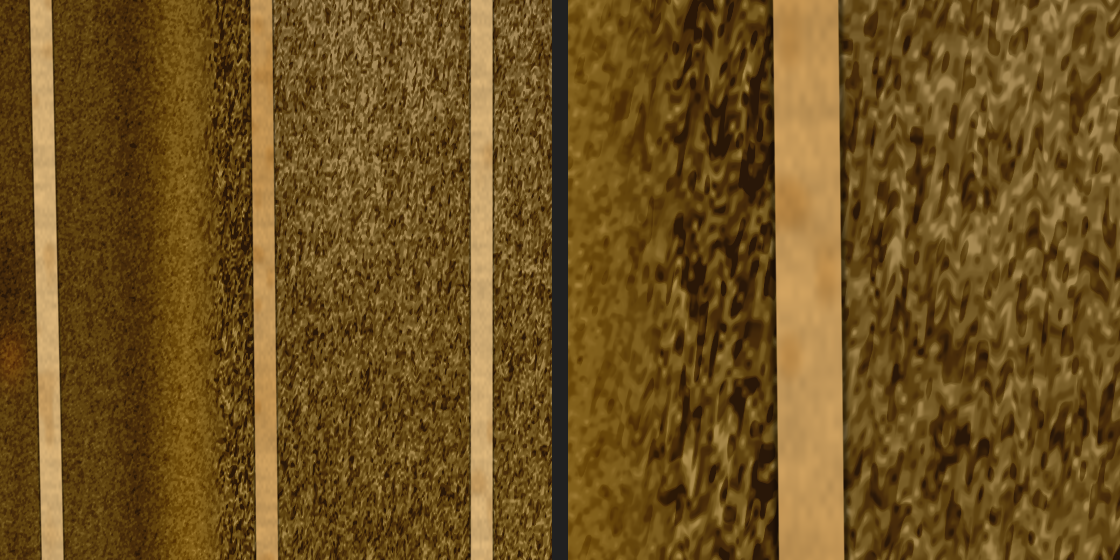
Left: the whole. Right: its middle third, enlarged.
Give the GLSL for this texture, as a WebGL 1 fragment shader.

```glsl
precision highp float;
// Dark olive wood planks parted by three pale, slightly fanned vertical inlay strips.
uniform vec2 u_resolution;

#define STRIP_ANCHOR 0.8727
#define PITCH_BOTTOM 0.3886
#define PITCH_TOP 0.3995
#define STRIP_HALF 0.0197
#define PORE_SCALE vec2(235.0, 82.0)
#define FLECK_SCALE vec2(290.0, 170.0)
#define FINE_SCALE vec2(215.0, 165.0)
#define PORE_SLANT 0.14
#define PORE_DEPTH 0.32
#define FLECK_GAIN 0.62

const vec3 PORE = vec3(0.16, 0.09, 0.03);
const vec3 UMBER = vec3(0.28, 0.17, 0.04);
const vec3 OLIVE = vec3(0.37, 0.26, 0.06);
const vec3 GOLD = vec3(0.47, 0.36, 0.13);
const vec3 FLECK = vec3(0.66, 0.54, 0.30);
const vec3 MAPLE = vec3(0.82, 0.68, 0.46);
const vec3 TAN = vec3(0.72, 0.53, 0.27);

float hash(vec2 p) {
  return fract(sin(dot(p, vec2(127.1, 311.7))) * 43758.5453);
}

float noise(vec2 p) {
  vec2 i = floor(p), f = fract(p);
  f = f * f * (3.0 - 2.0 * f);
  return mix(mix(hash(i), hash(i + vec2(1.0, 0.0)), f.x),
             mix(hash(i + vec2(0.0, 1.0)), hash(i + vec2(1.0, 1.0)), f.x), f.y);
}

float bump(float x, float width) {
  return exp(-x * x / (width * width));
}

// Wood colour from dark pore to bright fleck
vec3 woodRamp(float tone) {
  vec3 c = mix(PORE, UMBER, smoothstep(0.05, 0.30, tone));
  c = mix(c, OLIVE, smoothstep(0.30, 0.50, tone));
  c = mix(c, GOLD, smoothstep(0.50, 0.70, tone));
  return mix(c, FLECK, smoothstep(0.70, 0.98, tone));
}

// Crisp slanted pores over glittering flecks
float coarseGrain(vec2 uv) {
  vec2 q = uv;
  q.x += 0.005 * noise(uv * vec2(24.0, 18.0)) - PORE_SLANT * uv.y;
  q.y += 0.012 * noise(uv * vec2(130.0, 12.0));
  float pores = smoothstep(0.56, 0.76, noise(q * PORE_SCALE));
  float flecks = noise(q * FLECK_SCALE + 31.0) - 0.5;
  float clusters = noise(q * vec2(95.0, 38.0) + 11.0) - 0.5;
  return FLECK_GAIN * flecks + 0.22 * clusters - PORE_DEPTH * (pores - 0.28);
}

// Stubby, dense grain of the smooth planks
float fineGrain(vec2 uv) {
  vec2 q = vec2(uv.x - 0.3 * uv.y, uv.y + 0.25 * uv.x);
  float specks = noise(q * FINE_SCALE) + noise(q * FINE_SCALE * 1.5 + 17.0) - 1.0;
  float pores = smoothstep(0.68, 0.84, noise(q * vec2(190.0, 95.0) + 53.0));
  return 0.26 * specks - 0.13 * (pores - 0.13);
}

vec3 plankColor(vec2 uv, float plank, float t) {
  float isKnotty = step(plank, -2.5);
  float isStreaked = step(plank, -1.5) - isKnotty;
  float isOlive = 1.0 - isKnotty - isStreaked;
  float wander = 0.04 * (noise(vec2(plank, uv.y * 3.0)) - 0.5);
  float ts = t + wander - 0.04 * (1.0 - uv.y);

  // Broad figure of each plank
  float knot = bump(length((uv - vec2(0.018, 0.48)) * vec2(1.0, 0.35)), 0.035);
  float knotty = 0.37 + 0.08 * (1.0 - uv.y) - 0.22 * knot;
  float band = smoothstep(0.64, 0.80, ts + 0.06 * (noise(uv * vec2(60.0, 35.0)) - 0.5));
  float streaked = 0.44 - 0.14 * bump(ts - 0.38, 0.08)
    + 0.19 * bump(ts - 0.63, 0.13) - 0.06 * band * uv.y;
  float sheen = bump(uv.x - 0.66, 0.14) * smoothstep(0.25, 0.85, uv.y);
  float olive = 0.51 + 0.10 * sheen + 0.07 * uv.y + 0.03 * step(-0.5, plank);
  float tone = knotty * isKnotty + streaked * isStreaked + olive * isOlive;

  // Lengthwise streaks and pores
  tone += 0.09 * (noise(vec2(uv.x * 28.0 + plank * 7.0, uv.y * 1.6)) - 0.5);
  tone += 0.05 * (noise(vec2(uv.x * 110.0, uv.y * 4.0)) - 0.5);
  float coarse = isOlive + isStreaked * band;
  float depth = 1.0 + 0.3 * band * isStreaked;
  tone += mix(fineGrain(uv), depth * coarseGrain(uv), coarse);

  // Grey cast of the olive planks, gilding of the streaked one, warmth under the knot
  vec3 c = woodRamp(tone);
  c += vec3(-0.01, 0.0, 0.05) * isOlive * smoothstep(0.4, 0.7, tone) * uv.y;
  c += vec3(0.05, 0.02, -0.03) * isStreaked * bump(ts - 0.6, 0.14) * (1.0 - 0.5 * uv.y);
  float glow = bump(length((uv - vec2(0.02, 0.36)) * vec2(1.0, 0.6)), 0.03);
  return c + vec3(0.09, 0.03, 0.0) * glow * isKnotty;
}

vec3 stripColor(vec2 uv, float strip) {
  float warmth = bump(strip + 1.0, 0.7) * (0.75 + 0.6 * (noise(vec2(3.0, uv.y * 7.0)) - 0.5));
  float figure = noise(vec2(uv.x * 30.0, uv.y * 75.0 + strip * 9.0)) - 0.5;
  float fiber = noise(uv * vec2(240.0, 130.0)) - 0.5;
  float blotch = noise(vec2(uv.x * 45.0, uv.y * 22.0 + strip * 5.0));
  vec3 c = mix(MAPLE, TAN, warmth);
  c *= 1.0 + 0.10 * figure + 0.08 * fiber;
  return c - vec3(0.05, 0.07, 0.08) * smoothstep(0.6, 0.95, blotch);
}

void main() {
  vec2 uv = gl_FragCoord.xy / u_resolution;
  float pixel = 1.0 / u_resolution.x;

  // Strips fan out slightly towards the top
  float pitch = mix(PITCH_BOTTOM, PITCH_TOP, uv.y);
  float across = (uv.x - STRIP_ANCHOR) / pitch;
  float strip = floor(across + 0.5);
  float edge = abs(across - strip) * pitch - STRIP_HALF;

  vec3 color = plankColor(uv, floor(across), fract(across));
  color *= 1.0 - 0.4 * bump(edge - 0.001, 0.0022);
  color = mix(stripColor(uv, strip), color, smoothstep(-pixel, pixel, edge));
  gl_FragColor = vec4(clamp(color, 0.0, 1.0), 1.0);
}
```
